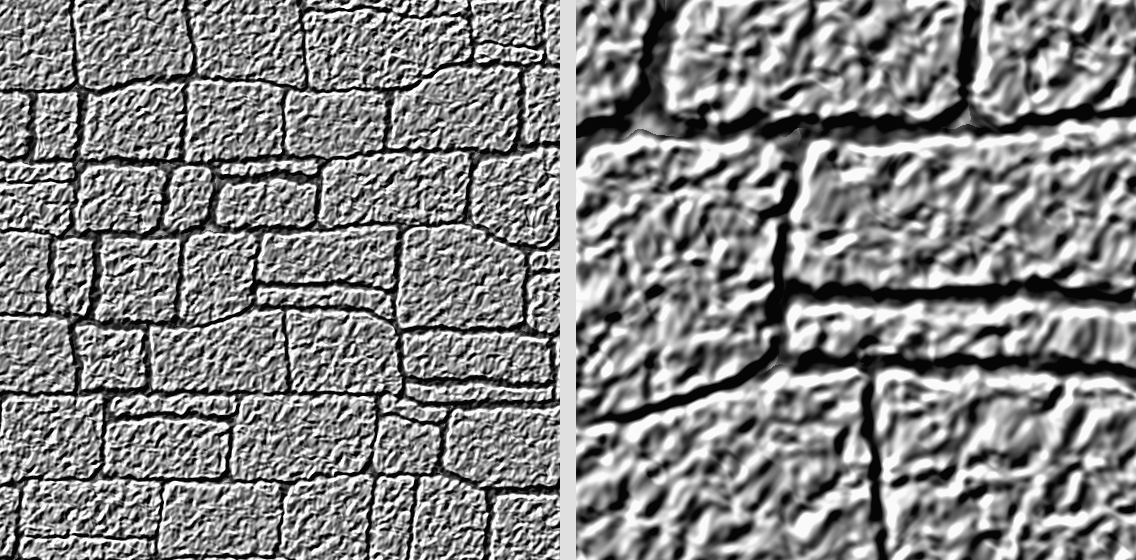
Left, the full canvas; right, a detail of the centre.
Write a three.js fragment shader that draws this texture map.

```glsl
// Embossed grey wall of rough, irregular stone blocks lit from the upper left.
varying vec2 vUv;

const float ROWS = 7.0;
const vec2 LIGHT = vec2(-0.65, 0.76);
const vec2 ALONG = vec2(0.76, 0.65);

float hash(vec2 p) {
  vec3 q = fract(vec3(p.xyx) * 0.1031);
  q += dot(q, q.yzx + 33.33);
  return fract((q.x + q.y) * q.z);
}

// Gradient noise, roughly -0.7 to 0.7
float corner(vec2 cell, vec2 offset) {
  vec2 g = vec2(hash(cell), hash(cell + 57.3)) * 2.0 - 1.0;
  return dot(g / max(length(g), 0.05), offset);
}

float noise(vec2 p) {
  vec2 i = floor(p), f = p - i;
  vec2 u = f * f * f * (f * (f * 6.0 - 15.0) + 10.0);
  vec2 e = vec2(1.0, 0.0);
  return mix(mix(corner(i, f), corner(i + e.xy, f - e.xy), u.x),
             mix(corner(i + e.yx, f - e.yx), corner(i + e.xx, f - e.xx), u.x), u.y);
}

vec2 warp(vec2 p, float frequency) {
  return vec2(noise(p * frequency + 7.0), noise(p * frequency + 53.0));
}

// Height of the joint below a course, with soft steps along x
float rowEdge(float row, float x) {
  float t = x * 3.7 + hash(vec2(row, 4.0)) * 9.0;
  float k = floor(t);
  float stepped = mix(hash(vec2(k, row + 20.0)), hash(vec2(k + 1.0, row + 20.0)),
                      smoothstep(0.32, 0.68, t - k));
  return (row + 0.32 * (hash(vec2(row, 9.0)) - 0.5) + 0.36 * (stepped - 0.5)) / ROWS;
}

float columnEdge(float column, float row) {
  return column + 0.6 * (hash(vec2(column, row + 40.0)) - 0.5);
}

// Keeps the part of the span lo..hi that holds x after a cut
void cutSpan(float x, float cut, inout float lo, inout float hi) {
  if (x < cut) hi = cut;
  else lo = cut;
}

float roundedBox(vec2 p, vec2 halfSize, float radius) {
  vec2 q = abs(p) - halfSize + radius;
  return length(max(q, 0.0)) + min(max(q.x, q.y), 0.0) - radius;
}

// x: distance into the stone, y: random value of the stone
vec2 wall(vec2 p) {
  p += 0.007 * warp(p, 13.0) + 0.006 * warp(p, 42.0) + 0.004 * warp(p, 85.0);

  // Course
  float row = floor(p.y * ROWS);
  if (p.y < rowEdge(row, p.x)) row -= 1.0;
  else if (p.y >= rowEdge(row + 1.0, p.x)) row += 1.0;
  vec2 lo = vec2(0.0, rowEdge(row, p.x));
  vec2 hi = vec2(0.0, rowEdge(row + 1.0, p.x));

  // Block in the course, with slanted sides
  float columns = mix(3.6, 5.3, hash(vec2(row, 2.0)));
  float slant = 0.2 * (hash(vec2(row, 6.0)) - 0.5);
  float shift = hash(vec2(row, 3.0)) * 10.0 + slant * (p.y * ROWS - row);
  float x = p.x * columns + shift;
  float column = floor(x);
  if (x < columnEdge(column, row)) column -= 1.0;
  else if (x >= columnEdge(column + 1.0, row)) column += 1.0;
  lo.x = (columnEdge(column, row) - shift) / columns;
  hi.x = (columnEdge(column + 1.0, row) - shift) / columns;

  // Some blocks are cut into slabs or a narrow filler
  vec2 id = vec2(column, row);
  float kind = hash(id + 80.0), ratio = hash(id + 91.0);
  if (kind > 0.83) {
    float wave = 0.012 * noise(vec2(p.x * 9.0, row));
    cutSpan(p.y, mix(lo.y, hi.y, ratio > 0.5 ? 0.72 : 0.3) + wave, lo.y, hi.y);
  } else if (kind < 0.12) {
    cutSpan(p.x, mix(lo.x, hi.x, mix(0.28, 0.7, ratio)), lo.x, hi.x);
  }

  vec2 halfSize = 0.5 * (hi - lo);
  float radius = min(mix(0.008, 0.032, ratio), 0.8 * min(halfSize.x, halfSize.y));
  float gap = mix(0.001, 0.007, pow(hash(id + 63.0), 3.0));
  return vec2(-roundedBox(p - 0.5 * (lo + hi), halfSize, radius) - gap, kind);
}

// Slightly slanted grain with scattered pits
float grain(vec2 p) {
  vec2 q = vec2(dot(p, ALONG) * 56.0, dot(p, LIGHT) * 78.0) + 0.6 * noise(p * 34.0);
  float pits = smoothstep(0.12, 0.42, noise(p * 62.0 + 19.0));
  return noise(q) + 0.55 * noise(q * 2.0 + 11.0) - 0.5 * pits;
}

float stoneMask(float d) {
  return smoothstep(-0.002, 0.006, d);
}

float relief(vec2 p, vec2 stone) {
  float mask = stoneMask(stone.x);
  float rough = mix(0.8, 1.1, fract(stone.y * 7.0));
  return 0.75 * mask + grain(p) * mix(0.35, rough, mask);
}

void main() {
  vec2 p = vUv + 3.0;
  vec2 lit = p + 0.0055 * LIGHT;
  vec2 stone = wall(p);
  float emboss = relief(p, stone) - relief(lit, wall(lit));

  // Dark narrow joints, paler where wide, with a bright rim on the stones
  float joint = (1.0 - stoneMask(stone.x)) * smoothstep(-0.013, -0.005, stone.x);
  float rim = smoothstep(0.001, 0.006, stone.x) * (1.0 - smoothstep(0.006, 0.014, stone.x));
  float shade = 0.54 + 0.95 * emboss - 0.36 * joint + 0.16 * rim;
  gl_FragColor = vec4(vec3(clamp(shade, 0.02, 0.98)), 1.0);
}
```
